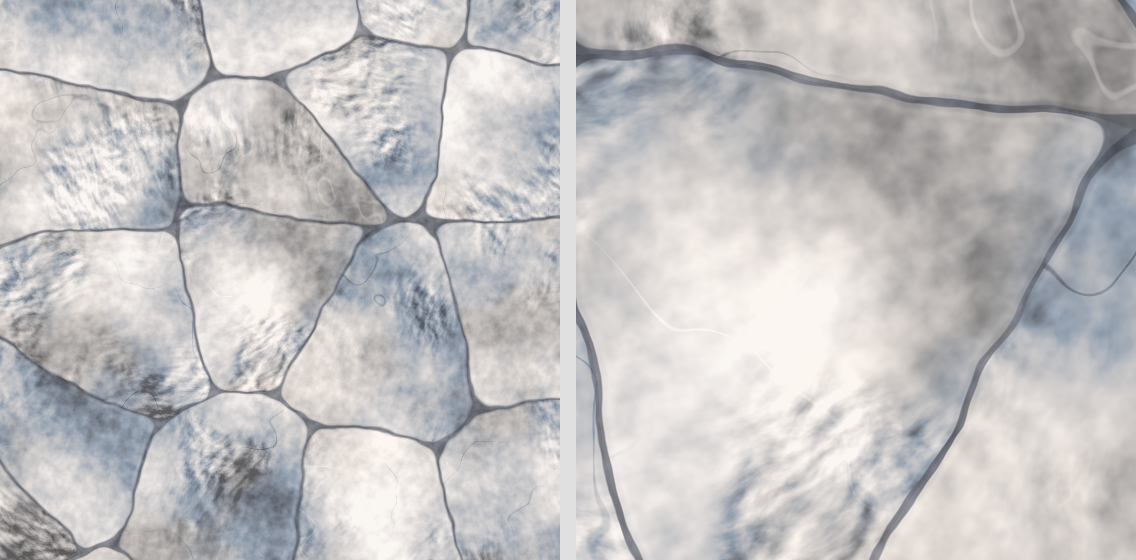
Left, the full canvas; right, a detail of the centre.
This texture is drawn by a WebGL 2 fragment shader. Its source:

```glsl
#version 300 es
precision highp float;

uniform vec2 u_resolution;
out vec4 fragColor;

const float STONES_ACROSS = 3.5;
const float STONE_JITTER = 0.82;
const float CORNER_ROUNDING = 0.09;
const float JOINT_HALF_WIDTH = 0.0021;
const float CREVICE_REACH = 0.016;
const float BASE_TONE = 2.6;
const float DAPPLE_GAIN = 1.1;
const float MOTTLE_GAIN = 2.7;
const float GRAIN_GAIN = 1.0;
const float RELIEF_GAIN = 1.5;
const vec3 JOINT_COLOR = vec3(0.35, 0.36, 0.40);
const vec3 WARM_TINT = vec3(1.03, 0.995, 0.97);

// Tones from deep shadow to sunlit stone
const vec3 TONES[7] = vec3[7](
    vec3(0.34, 0.36, 0.40), vec3(0.47, 0.50, 0.55), vec3(0.58, 0.63, 0.69),
    vec3(0.73, 0.74, 0.76), vec3(0.83, 0.82, 0.82), vec3(0.92, 0.90, 0.89),
    vec3(0.98, 0.965, 0.95));

vec2 hash2(vec2 p) {
    vec3 q = fract(p.xyx * vec3(0.1031, 0.1030, 0.0973));
    q += dot(q, q.yzx + 33.33);
    return fract((q.xx + q.yz) * q.zy);
}

float gradientDot(vec2 cell, vec2 offset) {
    float angle = 6.2832 * hash2(cell + 71.0).x;
    return dot(vec2(cos(angle), sin(angle)), offset);
}

float gradientNoise(vec2 p) {
    vec2 i = floor(p), f = p - i;
    vec2 u = f * f * f * (f * (f * 6.0 - 15.0) + 10.0);
    vec2 e = vec2(1.0, 0.0);
    return mix(mix(gradientDot(i, f), gradientDot(i + e, f - e), u.x),
               mix(gradientDot(i + e.yx, f - e.yx), gradientDot(i + 1.0, f - 1.0), u.x), u.y);
}

float fbm(vec2 p, int octaves) {
    float sum = 0.0, amplitude = 1.0;
    for (int i = 0; i < octaves; i++) {
        sum += amplitude * gradientNoise(p);
        p = mat2(1.6, 1.2, -1.2, 1.6) * p + 17.3;
        amplitude *= 0.5;
    }
    return sum;
}

float smoothMin(float a, float b, float k) {
    float h = max(k - abs(a - b), 0.0) / k;
    return min(a, b) - 0.25 * h * h * k;
}

vec2 stoneCenter(vec2 cell) {
    return cell + 0.5 + STONE_JITTER * (hash2(cell + 13.0) - 0.5);
}

// Returns distance to the joint, then the stone's cell
vec3 flagstones(vec2 p) {
    vec2 home = floor(p), nearest = home;
    float best = 1e3;
    for (int y = -2; y <= 2; y++)
    for (int x = -2; x <= 2; x++) {
        vec2 cell = home + vec2(x, y);
        float d = distance(p, stoneCenter(cell));
        if (d < best) { best = d; nearest = cell; }
    }
    vec2 center = stoneCenter(nearest);
    float edge = 4.0;
    for (int y = -2; y <= 2; y++)
    for (int x = -2; x <= 2; x++) {
        if (x == 0 && y == 0) continue;
        vec2 other = stoneCenter(nearest + vec2(x, y));
        float d = dot(0.5 * (center + other) - p, normalize(other - center));
        edge = smoothMin(edge, d, CORNER_ROUNDING);
    }
    return vec3(edge, nearest);
}

// Thin broken line along the zero level of a noise field
float hairline(vec2 p, float frequency, float halfWidth, float pixel) {
    float d = abs(fbm(p * frequency, 4)) / (frequency * 1.4);
    float broken = smoothstep(0.05, 0.35, gradientNoise(p * 4.3 + 9.0));
    return broken * (1.0 - smoothstep(halfWidth - pixel, halfWidth + pixel, d));
}

void main() {
    float pixel = 1.0 / u_resolution.y;
    vec2 p = gl_FragCoord.xy * pixel;

    // Stones with wavering outlines
    vec2 warp = vec2(fbm(p * 5.0, 4), fbm(p * 5.0 + 40.0, 4));
    vec3 stone = flagstones((p + 0.022 * warp) * STONES_ACROSS + 3.0);
    float edge = stone.x / STONES_ACROSS;
    vec2 seed = hash2(stone.yz + 5.0);
    vec2 local = p + seed * 19.0;

    // Soft light patches, stains and fine grain
    float dapple = smoothstep(-0.4, 0.4, fbm(p * 3.1 + 6.0, 3)) * 2.0 - 1.0;
    float mottle = fbm(local * 5.0, 6);
    float grain = fbm(p * 48.0, 3);
    float tone = BASE_TONE + DAPPLE_GAIN * dapple + MOTTLE_GAIN * mottle
               + GRAIN_GAIN * grain + 1.1 * (seed.x - 0.5);

    // Chipped relief, lit from the upper left
    float turn = 6.2832 * seed.y;
    vec2 chip = mat2(cos(turn), sin(turn), -sin(turn), cos(turn)) * p * vec2(22.0, 36.0);
    vec2 lightStep = vec2(-0.16, 0.2);
    float slope = fbm(chip + 0.8 * warp, 5) - fbm(chip + 0.8 * warp + lightStep, 5);
    float rough = smoothstep(-0.05, 0.4, fbm(local * 4.0 + 31.0, 3));
    tone += RELIEF_GAIN * slope * (0.35 + 2.6 * rough) - 0.45 * rough;

    // Dark cracks and pale scratches
    tone -= 1.2 * hairline(local, 3.2, 0.0012, pixel);
    tone += 0.8 * hairline(local + 7.0, 2.6, 0.0010, pixel);

    // Shaded hollow and worn rim along the joints
    float wear = 0.5 + 0.5 * gradientNoise(p * 9.0 + 3.0);
    tone -= 1.1 * wear * exp(-max(edge, 0.0) / CREVICE_REACH);
    tone += 0.6 * wear * smoothstep(0.004, 0.007, edge) * (1.0 - smoothstep(0.007, 0.012, edge));

    // Tone to colour, with warm mineral areas
    float level = clamp(tone + 1.0, 0.0, 5.999);
    int index = int(level);
    vec3 color = mix(TONES[index], TONES[index + 1], fract(level));
    float warmth = smoothstep(-0.1, 0.35, fbm(local * 3.0 + 52.0, 4));
    color = mix(color, dot(color, vec3(0.3, 0.5, 0.2)) * WARM_TINT, 0.85 * warmth);

    // Joint line of uneven width
    float halfWidth = JOINT_HALF_WIDTH * (0.6 + 0.9 * wear + 0.5 * grain);
    float joint = 1.0 - smoothstep(halfWidth - pixel, halfWidth + 1.2 * pixel, edge);
    color = mix(color, JOINT_COLOR * (1.0 + 0.4 * grain), joint * (0.5 + 0.45 * wear));

    fragColor = vec4(clamp(color, 0.0, 1.0), 1.0);
}
```
